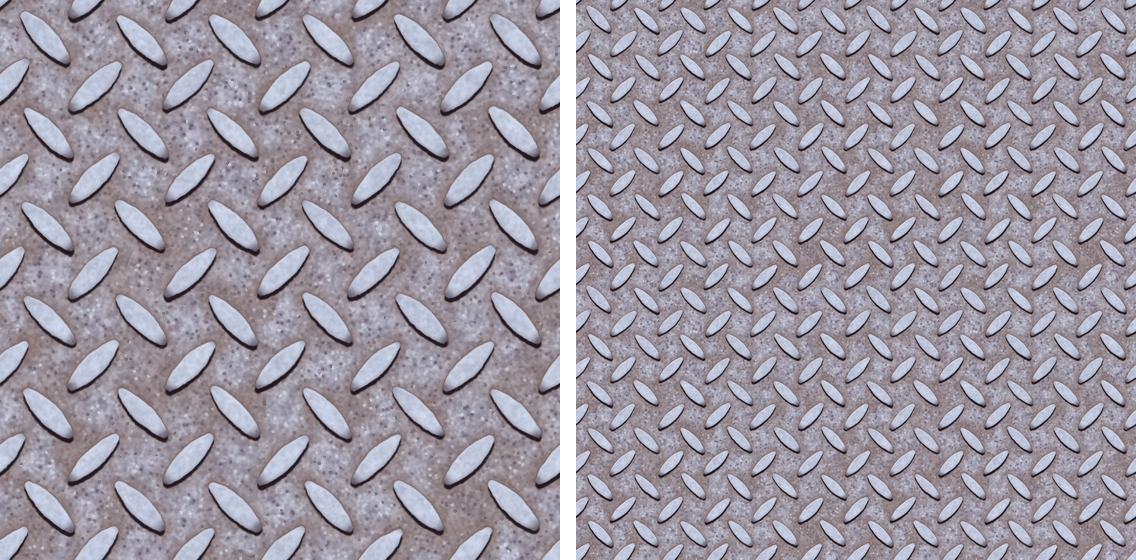
Left, the tile; right, the same tile 2 across and 2 down.
Reproduce this texture procedurally as a WebGL 1 fragment shader.

```glsl
precision highp float;
// Worn steel tread plate: six by six repeats, each holding two raised lozenges
// that lean opposite ways. Lozenges are truncated lens distance fields with a
// shadow and a rust halo; wrapping cellular noise gives mottling and grain.
uniform vec2 u_resolution;

const float REPEATS = 6.0;
const vec3 STEEL   = vec3(0.69, 0.69, 0.75);
const vec3 STAIN   = vec3(0.57, 0.54, 0.60);
const vec3 RUST    = vec3(0.53, 0.45, 0.44);
const vec3 POLISH  = vec3(0.76, 0.79, 0.87);
const vec3 GLINT   = vec3(0.85, 0.88, 0.94);
const vec3 GRIME   = vec3(0.35, 0.30, 0.34);
const vec3 SHADOW  = vec3(0.11, 0.07, 0.09);

vec3 hash3(vec2 c) {
  vec3 a = fract(c.xyx * vec3(0.1031, 0.1030, 0.0973));
  a += dot(a, a.yxz + 33.33);
  return fract((a.xxy + a.yzz) * a.zyx);
}

// Wrapping cellular noise with n cells across: x = nearest distance,
// y = smooth blend of the cell values, z = value of the nearest cell.
vec3 cellNoise(vec2 uv, float n) {
  vec2 base = floor(uv * n);
  vec2 f = uv * n - base;
  float nearest = 9.0, value = 0.0, sum = 0.0, total = 0.0;
  for (int j = -1; j <= 1; j++) {
    for (int i = -1; i <= 1; i++) {
      vec2 o = vec2(float(i), float(j));
      vec3 h = hash3(mod(base + o, n) + n);
      vec2 r = o + h.xy - f;
      float d2 = dot(r, r);
      float w = exp(-4.0 * d2);
      sum += w * h.z;
      total += w;
      if (d2 < nearest) { nearest = d2; value = h.z; }
    }
  }
  return vec3(sqrt(nearest), sum / total, value);
}

float smoothMax(float a, float b, float k) {
  float h = max(k - abs(a - b), 0.0) / k;
  return max(a, b) + 0.25 * h * h * k;
}

// Lens of two arcs with blunt ends; q.x runs along its axis.
float lozenge(vec2 q, float halfWidth) {
  const float RADIUS = 0.87;
  float arc = length(vec2(q.x, abs(q.y) + RADIUS - halfWidth)) - RADIUS;
  return smoothMax(arc, abs(q.x) - 0.365, 0.03);
}

vec2 alongAxis(vec2 q, vec2 axis) {
  return vec2(dot(q, axis), dot(q, vec2(-axis.y, axis.x)));
}

// Lays one lattice of lozenges over the ground; lean is -1 or +1.
vec3 addLozenges(vec3 ground, vec2 p, vec2 center, float lean,
                 float mottle, float grain, float aa) {
  vec2 q = p - center + 0.5;
  vec2 id = mod(floor(q), REPEATS);
  vec3 h = hash3(id + 31.0 + 17.0 * lean);
  vec3 k = hash3(id + 73.0 - 11.0 * lean);
  q = fract(q) - 0.5 - (h.xy - 0.5) * vec2(0.05, 0.03);
  float angle = 1.5708 - lean * 0.785 + (h.z - 0.5) * 0.08;
  vec2 axis = vec2(cos(angle), sin(angle));
  vec2 local = alongAxis(q, axis);
  float halfWidth = 0.104 + 0.012 * k.x;
  float wear = (mottle - 0.5) * 0.025 + (grain - 0.5) * 0.012;
  float d = lozenge(local, halfWidth) + wear;
  float drop = 0.034 + 0.016 * k.y;
  float shade = lozenge(alongAxis(q + vec2(0.0, drop), axis), halfWidth) + wear;

  // Rust gathered around the foot, then the shadow below.
  float halo = exp(-max(d, 0.0) * 15.0) * (0.75 + 0.9 * (mottle - 0.3));
  halo *= 1.0 - smoothstep(0.12, 0.19, d);
  vec3 col = mix(ground, RUST * (0.85 + 0.3 * grain), clamp(halo, 0.0, 0.95));
  col = mix(col, GRIME, 0.55 * (1.0 - smoothstep(0.0, 0.022, d)));
  col = mix(col, SHADOW, 0.95 * (1.0 - smoothstep(-0.012, 0.014, shade)));

  // Polished top: bright upper rim, dulled lower rim and dirty lower tip.
  float rim = smoothstep(-0.045, -0.005, d);
  float facing = clamp((shade - d) / drop, -1.0, 1.0);
  vec3 top = POLISH * (0.90 + 0.18 * grain) + 0.10 * (mottle - 0.5);
  top = mix(top, GLINT, 0.45 * rim * max(facing, 0.0));
  top = mix(top, STAIN, 0.45 * rim * max(-facing, 0.0));
  float tip = smoothstep(0.23, 0.37, -local.x + 0.06 * (grain - 0.5));
  float upperTip = smoothstep(0.29, 0.38, local.x);
  top = mix(top, GRIME, 0.85 * tip + 0.4 * upperTip * k.z);
  return mix(col, top, 1.0 - smoothstep(-aa, aa, d));
}

void main() {
  vec2 uv = gl_FragCoord.xy / u_resolution;
  vec2 p = uv * REPEATS;
  float aa = max(REPEATS / u_resolution.y, 0.006);
  vec3 broad = cellNoise(uv, 17.0);
  vec3 patches = cellNoise(uv, 53.0);
  vec3 specks = cellNoise(uv, 118.0);
  vec3 fine = cellNoise(uv, 211.0);
  float mottle = 0.5 * broad.y + 0.5 * patches.y;
  float grain = 0.45 * specks.y + 0.55 * fine.y;

  // Ground: stained steel with rusty patches, pits and pale flecks.
  float stain = 0.36 + 1.1 * (patches.y - 0.5) + 1.1 * (specks.y - 0.5);
  vec3 col = mix(STEEL, STAIN, clamp(stain, 0.0, 1.0));
  col = mix(col, RUST, 0.5 * smoothstep(0.52, 0.85, broad.y));
  col *= 0.86 + 0.28 * fine.y;
  float fleck = 1.0 - smoothstep(0.2, 0.5, specks.x);
  col = mix(col, GRIME, 0.55 * fleck * step(0.86, specks.z));
  col = mix(col, GLINT, 0.6 * fleck * step(specks.z, 0.09));

  col = addLozenges(col, p, vec2(0.51, 0.58), -1.0, mottle, grain, aa);
  col = addLozenges(col, p, vec2(0.02, 0.08), 1.0, mottle, grain, aa);
  gl_FragColor = vec4(clamp(col, 0.0, 1.0), 1.0);
}
```
